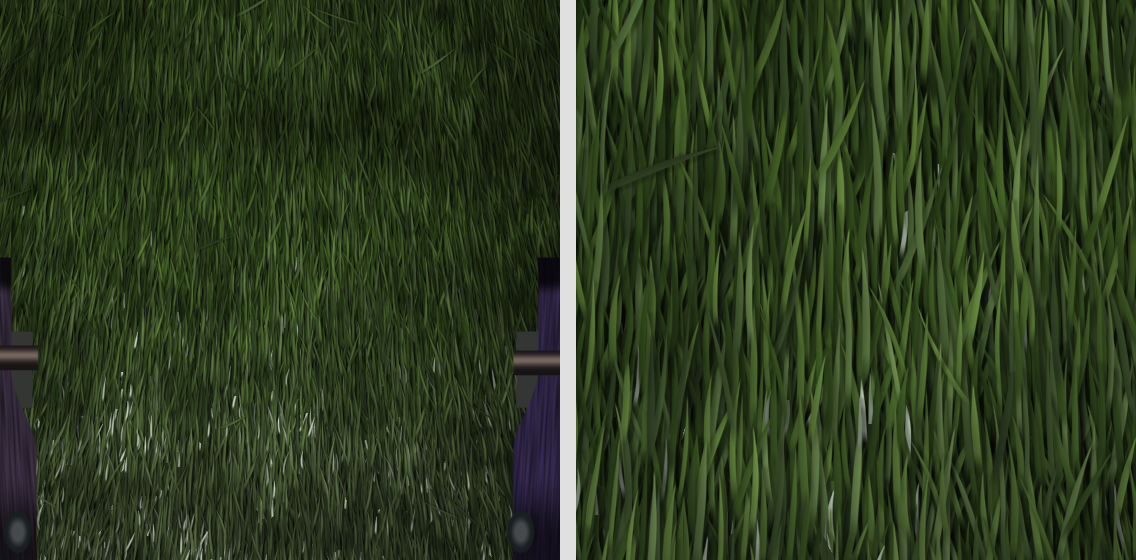
Left: the whole. Right: its middle third, enlarged.
Give the GLSL for this texture, as a Shadertoy shader.

```glsl
// Dense lawn seen from above between two dark machine side panels.
// Layers of jittered cells each hold one tapered, bent blade, painted from
// deep to top with a soft shadow; gradient noise drives light, tone and glints.

#define LAYERS 24
#define CELL vec2(0.022, 0.050)
#define BLADE_LENGTH 0.041
#define BLADE_WIDTH 0.0019
#define LEAN_SPREAD 0.52
#define SHADOW 0.21
#define GLINT_SHARE 0.42
#define DEEP vec3(0.070, 0.108, 0.046)
#define MID vec3(0.150, 0.228, 0.080)
#define LIGHT vec3(0.290, 0.385, 0.170)
#define GREY vec3(0.225, 0.265, 0.205)
#define GLINT vec3(0.47, 0.51, 0.46)

vec4 hash4(vec3 p) {
    vec4 q = fract(p.xyzx * vec4(0.1031, 0.1030, 0.0973, 0.1099));
    q += dot(q, q.wzxy + 33.33);
    return fract((q.xxyz + q.yzzw) * q.zywx);
}

float gradDot(vec2 cell, vec2 f, vec2 corner) {
    float a = 6.2832 * hash4(vec3(cell + corner, 91.0)).x;
    return dot(vec2(cos(a), sin(a)), f - corner);
}

// Gradient noise, roughly -0.7 to 0.7
float noise(vec2 p) {
    vec2 c = floor(p), f = p - c;
    vec2 u = f * f * f * (f * (f * 6.0 - 15.0) + 10.0);
    float low = mix(gradDot(c, f, vec2(0, 0)), gradDot(c, f, vec2(1, 0)), u.x);
    float high = mix(gradDot(c, f, vec2(0, 1)), gradDot(c, f, vec2(1, 1)), u.x);
    return mix(low, high, u.y);
}

vec3 bladeColour(float tone) {
    return tone < 0.5 ? mix(DEEP, MID, tone * 2.0) : mix(MID, LIGHT, tone * 2.0 - 1.0);
}

// Paints one layer of blades over col; share is the part of cells in use
void paintLayer(inout vec3 col, vec2 p, vec2 cell, float layer, float depth,
                float spread, float share, float lean, float glints, float px) {
    vec2 shift = hash4(vec3(layer, 7.0, 3.0)).xy;
    vec2 home = floor(p / cell + shift);
    for (int j = -1; j <= 1; j++)
    for (int i = -1; i <= 1; i++) {
        vec2 id = home + vec2(i, j);
        vec4 r = hash4(vec3(id + 50.0, layer + 11.0));
        vec4 s = hash4(vec3(id + 150.0, layer + 37.0));
        if (s.w > share) continue;

        bool shiny = s.z < glints;
        vec2 q = p - (id + r.xy - shift) * cell;
        float angle = lean * (0.5 - (id.x + 0.5 - shift.x) * cell.x);
        angle += (r.z - 0.5) * 2.0 * spread * abs(r.z + r.w - 1.0);
        float c = cos(angle), sn = sin(angle);
        q = vec2(c * q.x - sn * q.y, sn * q.x + c * q.y);
        float halfLen = BLADE_LENGTH * mix(0.65, 1.1, s.x) * (shiny ? 0.55 : 1.0);
        float v = q.y / halfLen;
        if (abs(v) > 1.0 || abs(q.x) > 0.012) continue;

        float x = q.x - (s.y - 0.5) * 0.007 * v * v;
        float w = BLADE_WIDTH * mix(0.7, 1.25, r.w) * (1.0 - 0.8 * smoothstep(0.0, 1.0, v));
        w *= shiny ? 0.75 : 1.0;
        float ends = smoothstep(1.0, 0.85, v) * smoothstep(-1.0, -0.5, v);
        float shade = smoothstep(w + 0.0035, w, abs(x - 0.0012)) * ends;
        float mask = smoothstep(w + 0.9 * px, w - 0.9 * px, abs(x)) * ends;

        float tone = mix(0.12, 0.58, depth) + (s.z - 0.5) * 0.70 + 0.10 * v;
        vec3 ink = bladeColour(clamp(tone, 0.0, 1.15));
        ink = mix(ink, GREY * (0.5 + tone), 0.35 * step(0.75, s.x));
        ink *= 1.0 + 0.10 * clamp(x / w, -1.0, 1.0);
        if (shiny) ink = GLINT * mix(0.55, 1.25, r.w);
        col *= 1.0 - SHADOW * shade;
        col = mix(col, ink, mask);
    }
}

// Side panel, mounting plate, metal rod and bolt; e is distance from the edge
void paintMachine(inout vec3 col, float e, float y, float right, float px) {
    float edge = mix(0.020, 0.039, right) + 0.045 * smoothstep(0.34, 0.19, y);
    float plate = max(abs(e - mix(0.038, 0.058, right)) - 0.020, abs(y - 0.34) - 0.068);
    col = mix(col, vec3(0.20, 0.21, 0.20), smoothstep(px, -px, plate));

    float grain = noise(vec2(e * 230.0 + y * 12.0, y * 9.0));
    vec3 wood = mix(vec3(0.170, 0.138, 0.195), vec3(0.150, 0.118, 0.225), right);
    wood *= (1.0 + 0.6 * grain) * mix(0.5, 1.1, smoothstep(0.03, 0.15, y));
    wood *= 1.0 - 0.75 * smoothstep(0.47, 0.50, y);
    col = mix(col, wood, smoothstep(px, -px, max(e - edge, y - 0.54)));

    float h = (y - mix(0.361, 0.352, right)) / 0.022;
    float rod = max(e - mix(0.068, 0.083, right), (abs(h) - 1.0) * 0.022);
    vec3 metal = mix(vec3(0.09, 0.07, 0.08), vec3(0.46, 0.40, 0.37), exp(-5.0 * (h - 0.2) * (h - 0.2)));
    col = mix(col, metal, smoothstep(px, -px, rod));

    float bolt = length(vec2(e - mix(0.032, 0.070, right), (y - 0.05) * 0.65));
    vec3 steel = mix(vec3(0.28, 0.29, 0.30), vec3(0.10, 0.12, 0.13), smoothstep(0.008, 0.020, bolt));
    col = mix(col, steel, smoothstep(0.024 + px, 0.024 - px, bolt));
}

void mainImage(out vec4 fragColor, in vec2 fragCoord) {
    vec2 p = fragCoord / iResolution.xy;
    float px = 1.0 / iResolution.y;
    float clump = noise(p * 7.0 + 3.0);
    float low = smoothstep(0.75, 0.05, p.y);

    // Lawn, from the deep blades up to a few stray ones on top
    vec3 col = DEEP;
    float lean = 0.35;
    float patches = smoothstep(-0.35, 0.5, clump + 0.5 * noise(p * 16.0));
    float glints = GLINT_SHARE * low * low * patches;
    for (int k = 0; k < LAYERS; k++) {
        float depth = float(k) / float(LAYERS - 1);
        paintLayer(col, p, CELL, float(k), depth, LEAN_SPREAD, 1.0, lean, glints * depth, px);
    }
    float strays = mix(0.10, 0.50, smoothstep(0.55, 0.95, p.y));
    paintLayer(col, p, vec2(0.045), 60.0, 0.95, 1.9, strays, lean, 0.0, px);

    // Lamp light with a dim right side, a dark band and a greyer lower part
    vec2 d = (p - vec2(0.42, 0.46)) * vec2(1.0, 0.70);
    float light = 1.30 - 1.35 * dot(d, d) + 0.30 * clump + 0.26 * noise(p * 19.0);
    light -= 0.24 * exp(-pow((p.y - 0.80 + 0.06 * p.x) / 0.08, 2.0));
    float luma = dot(col, vec3(0.3, 0.6, 0.1));
    col = mix(col, luma * vec3(0.98, 1.06, 0.88), 0.45 * low * low) * light;

    float right = step(0.5, p.x);
    paintMachine(col, min(p.x, 1.0 - p.x), p.y, right, px);
    fragColor = vec4(clamp(col, 0.0, 1.0), 1.0);
}
```
